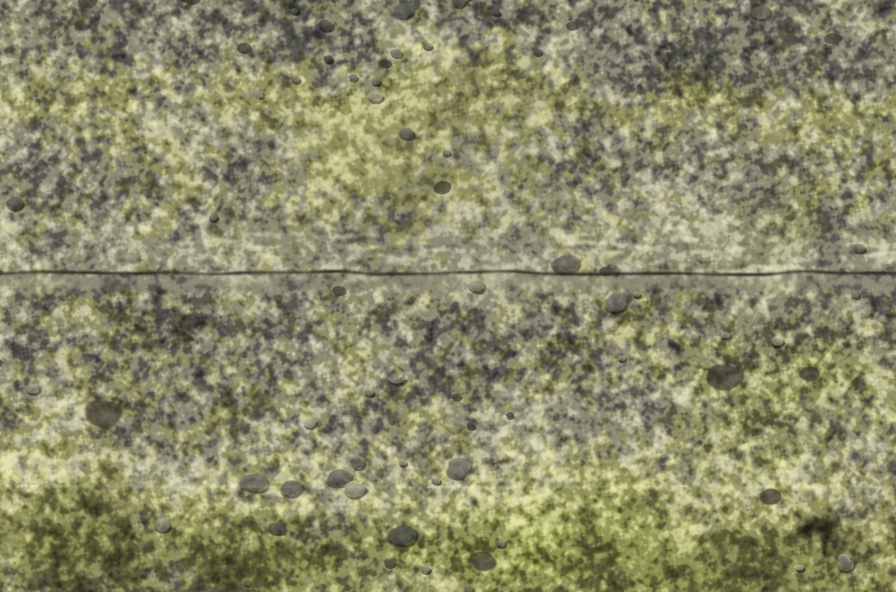
A WebGL 1 fragment shader for this texture:

```glsl
precision highp float;
// Weathered concrete wall: speckled grey and olive lichen, a horizontal seam,
// exposed pebbles and moss along the foot. Broad soft regions steer tone and
// hue, layered value noise gives the grain, jittered cells give the stones.

uniform vec2 u_resolution;

const mat2 TURN = mat2(0.8, 0.6, -0.6, 0.8);
const float SEAM_Y = 0.539;

float hash(vec2 p) {
  vec3 q = fract(p.xyx * vec3(0.1031, 0.1030, 0.0973));
  q += dot(q, q.yzx + 33.33);
  return fract((q.x + q.y) * q.z);
}

float noise(vec2 p) {
  vec2 i = floor(p), f = fract(p);
  f = f * f * (3.0 - 2.0 * f);
  float low = mix(hash(i), hash(i + vec2(1.0, 0.0)), f.x);
  float high = mix(hash(i + vec2(0.0, 1.0)), hash(i + 1.0), f.x);
  return mix(low, high, f.y);
}

float fbm(vec2 p) {
  float sum = 0.0, amp = 0.533;
  for (int i = 0; i < 4; i++) {
    sum += amp * noise(p);
    p = TURN * p * 2.03 + 17.3;
    amp *= 0.5;
  }
  return sum;
}

// Fine three-layer speckle around 0.5
float grain(vec2 p) {
  vec2 q = TURN * p;
  return 0.42 * noise(q * 58.0) + 0.35 * noise(TURN * q * 112.0 + 9.0)
       + 0.23 * noise(q * 205.0 + 31.0);
}

float band(float y, float centre, float width) {
  float d = (y - centre) / width;
  return exp(-d * d);
}

float blob(vec2 p, vec2 centre, vec2 radius) {
  vec2 d = (p - centre) / radius;
  return exp(-dot(d, d));
}

vec3 ramp(vec3 dark, vec3 mid, vec3 pale, float v) {
  return mix(mix(dark, mid, smoothstep(0.0, 0.5, v)), pale, smoothstep(0.5, 1.0, v));
}

// Scattered stones: x = cover, y = shadow around it, z = tone, w = top light
vec4 stones(vec2 p, float freq, float density, float seed) {
  vec4 found = vec4(0.0);
  vec2 cell = floor(p * freq);
  float wobble = 0.35 * (noise(p * freq * 4.0 + seed) - 0.5);
  for (int j = -1; j <= 1; j++) {
    for (int i = -1; i <= 1; i++) {
      vec2 id = cell + vec2(float(i), float(j)) + seed;
      vec2 jitter = vec2(hash(id + 3.1), hash(id + 7.7));
      vec2 d = p * freq - (id - seed) - jitter;
      d = vec2(d.x + 0.3 * (hash(id + 5.0) - 0.5) * d.y, d.y * 1.4);
      float radius = mix(0.12, 0.42, pow(hash(id + 11.0), 2.0));
      float present = step(hash(id + 19.0), density);
      float edge = length(d) / radius - 1.0 + wobble;
      float cover = present * (1.0 - smoothstep(-0.12, 0.12, edge));
      float fall = length(d + vec2(-0.04, 0.1)) / radius - 1.0 + wobble;
      float shadow = present * (1.0 - smoothstep(-0.05, 0.3, fall));
      found.y = max(found.y, shadow);
      if (cover > found.x) found = vec4(cover, found.y, hash(id + 23.0), d.y / radius);
    }
  }
  return found;
}

void main() {
  vec2 p = gl_FragCoord.xy / u_resolution.y;
  vec2 warp = vec2(fbm(p * 7.0), fbm(p * 7.0 + 40.0)) - 0.5;
  vec2 w = p + 0.16 * warp;
  float speck = grain(p);
  float clump = fbm(p * 10.0 + 5.0) - 0.5;

  // Broad regions
  float top = smoothstep(0.85, 0.95, w.y);
  float foot = 1.0 - smoothstep(0.05, 0.15, w.y);
  float olivePatch = blob(w, vec2(0.70, 0.72), vec2(0.24, 0.13));
  float moss = blob(w, vec2(0.12, 0.05), vec2(0.13, 0.09))
             + blob(w, vec2(0.40, 0.06), vec2(0.14, 0.10))
             + blob(w, vec2(1.20, 0.03), vec2(0.26, 0.09));
  float glow = blob(w, vec2(0.84, 0.09), vec2(0.25, 0.09));
  float green = 0.75 * glow + 0.5 * moss
              + 0.6 * blob(w, vec2(1.34, 0.34), vec2(0.17, 0.11))
              + 0.4 * blob(w, vec2(1.33, 0.66), vec2(0.07, 0.06));

  // Tone: region light plus grain
  float boards = band(p.y, 0.585, 0.042) * smoothstep(0.1, 0.7, p.x + 0.3);
  float joint = band(p.y, 0.522, 0.014);
  float streak = noise(vec2(p.x * 16.0, p.y * 135.0 + 2.0 * noise(p * 9.0))) - 0.5;
  float tone = 0.49 - 0.17 * top + 0.3 * blob(w, vec2(0.73, 0.93), vec2(0.10, 0.06))
             + 0.20 * band(w.y, 0.59, 0.05) - 0.16 * band(w.y, 0.46, 0.05)
             + 0.13 * band(w.y, 0.26, 0.12) + 0.16 * band(w.y, 0.17, 0.04)
             - 0.12 * foot - 0.26 * moss + 0.16 * glow;
  float gain = 2.3 - 0.7 * olivePatch - 1.2 * joint - 0.5 * boards - 0.5 * moss;
  float v = tone + clump * 0.9 + (speck - 0.5) * gain + streak * 0.6 * boards;

  // Hue: grey stone, olive lichen, green moss
  float warmth = 0.36 + 0.30 * band(w.y, 0.83, 0.05) + 0.35 * olivePatch
               + 0.24 * (1.0 - smoothstep(0.1, 0.42, w.y)) + 0.3 * moss
               - 0.15 * top - 0.3 * joint - 0.15 * boards
               + 0.7 * (noise(TURN * p * 64.0 + 70.0) - 0.5) + 0.6 * warp.x;
  vec3 grey = ramp(vec3(0.35, 0.345, 0.32), vec3(0.55, 0.54, 0.46), vec3(0.73, 0.72, 0.62), v);
  vec3 olive = ramp(vec3(0.39, 0.38, 0.25), vec3(0.57, 0.57, 0.37), vec3(0.77, 0.76, 0.56), v);
  vec3 mossy = ramp(vec3(0.32, 0.34, 0.16), vec3(0.55, 0.58, 0.29), vec3(0.76, 0.78, 0.48), v);
  vec3 colour = mix(grey, olive, smoothstep(0.2, 0.8, warmth));
  colour = mix(colour, mossy, clamp(green + 0.5 * clump, 0.0, 0.85));
  colour *= 1.0 + 0.8 * clamp(v, -0.6, 0.0);
  colour += 0.3 * clamp(v - 1.0, 0.0, 0.4);

  // Pebbles, densest in a central column, and sparse dark pits
  float column = band(w.x, 0.63, 0.17);
  float density = 0.04 + column * (0.6 * smoothstep(0.76, 0.9, p.y)
                + 0.55 * (1.0 - smoothstep(0.2, 0.45, p.y)));
  vec4 pebble = stones(p, 19.0, density, 13.0);
  vec3 pebbleColour = mix(vec3(0.29, 0.29, 0.28), vec3(0.62, 0.61, 0.52),
                          pebble.z * (1.0 - 0.6 * top));
  pebbleColour *= 0.85 + 0.2 * pebble.w + 0.5 * (speck - 0.3);
  colour *= 1.0 - 0.45 * pebble.y * (1.0 - pebble.x);
  colour = mix(colour, pebbleColour, 0.85 * pebble.x);
  vec4 pit = stones(p, 11.0, 0.06, 57.0);
  colour = mix(colour, vec3(0.21, 0.19, 0.15) + 0.15 * speck, 0.8 * pit.x);

  // Dark hollow at the foot, faint lower ledge and main seam
  vec2 hollow = (w - vec2(1.39, 0.065)) / vec2(0.028, 0.045);
  colour *= 1.0 - 0.6 * band(length(hollow), 1.0, 0.35) * smoothstep(-0.5, 0.6, hollow.x + hollow.y);
  colour += 0.05 * band(p.y, 0.176 + 0.004 * noise(p.xx * 12.0), 0.003);
  float seamY = SEAM_Y + 0.006 * (noise(vec2(p.x * 14.0, 3.0)) - 0.5);
  float seam = band(p.y, seamY, 0.0032) * (0.55 + 0.4 * noise(vec2(p.x * 25.0, 8.0)));
  colour = mix(colour, vec3(0.17, 0.16, 0.13), seam);
  gl_FragColor = vec4(clamp(colour, 0.0, 1.0), 1.0);
}
```
